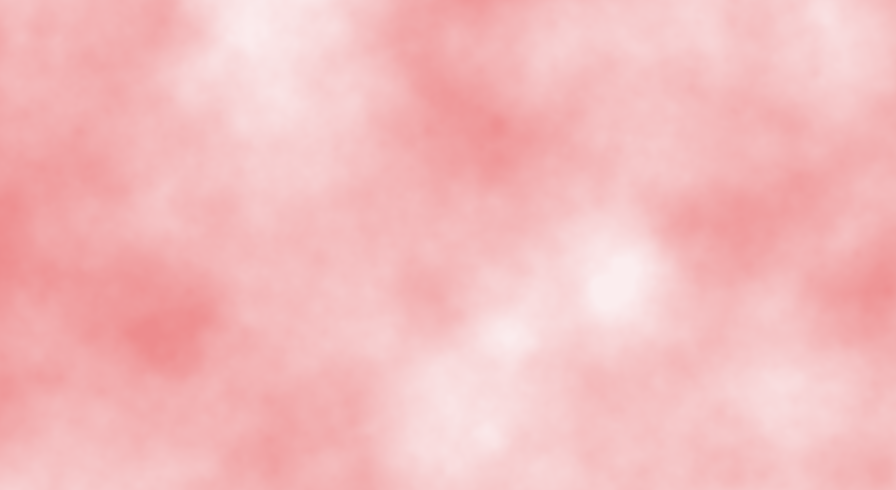
A WebGL 2 fragment shader for this texture:

```glsl
#version 300 es
precision highp float;
precision highp int;
// Soft rose clouds: pale puffs drifting over deeper pink.
// Each octave of cellular noise sums smooth round kernels, one scattered
// in every cell; the layered octaves then blend two colours.

uniform vec2 u_resolution;
out vec4 fragColor;

const vec3 DEEP_ROSE = vec3(0.93, 0.55, 0.555);
const vec3 PALE_BLUSH = vec3(0.985, 0.93, 0.935);

const float CELLS_PER_HEIGHT = 2.2;
const int OCTAVES = 6;
const float GAIN = 0.52;
const float MID_TONE = 0.54;
const float CONTRAST = 0.455;

// Integer hash: three random values from 0 to 1 for a cell and a layer
vec3 hash3(ivec2 cell, int layer) {
    uvec3 v = uvec3(ivec3(cell, layer)) * 1664525u + 1013904223u;
    v.x += v.y * v.z;
    v.y += v.z * v.x;
    v.z += v.x * v.y;
    v ^= v >> 16u;
    v.x += v.y * v.z;
    v.y += v.z * v.x;
    v.z += v.x * v.y;
    return vec3(v >> 8u) / 16777216.0;
}

// Round bump that fades smoothly to zero at distance one
float puff(vec2 offset) {
    float k = max(0.0, 1.0 - dot(offset, offset));
    return k * k * k;
}

// Signed sum of the light and dark puffs in the nearby cells
float puffNoise(vec2 p, int layer) {
    vec2 base = floor(p);
    float sum = 0.0;
    for (int y = -1; y <= 1; y++) {
        for (int x = -1; x <= 1; x++) {
            vec2 cell = base + vec2(x, y);
            vec3 rnd = hash3(ivec2(cell), layer);
            sum += (2.0 * rnd.z - 1.0) * puff(p - cell - rnd.xy);
        }
    }
    return sum;
}

// Octaves of puffs, each turned, finer and fainter than the last
float clouds(vec2 p, int octaves, float gain) {
    const mat2 TURN_AND_SHRINK = 2.0 * mat2(0.8, 0.6, -0.6, 0.8);
    float sum = 0.0;
    float amplitude = 1.0;
    for (int i = 0; i < octaves; i++) {
        sum += amplitude * puffNoise(p, i);
        p = TURN_AND_SHRINK * p + vec2(3.7, 1.9);
        amplitude *= gain;
    }
    return sum;
}

void main() {
    vec2 uv = gl_FragCoord.xy / u_resolution.y;
    float density = clouds(uv * CELLS_PER_HEIGHT, OCTAVES, GAIN);
    float tone = clamp(MID_TONE + CONTRAST * density, 0.0, 1.0);
    fragColor = vec4(mix(DEEP_ROSE, PALE_BLUSH, tone), 1.0);
}
```
